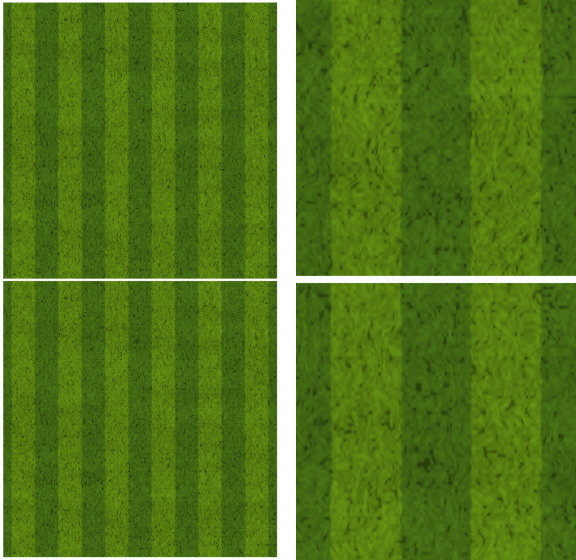
Left, the full canvas; right, a detail of the centre.
This texture is drawn by a WebGL 2 fragment shader. Its source:

```glsl
#version 300 es
precision highp float;

#define STRIPES 12.0
#define PANEL_PITCH 0.9945
#define PANEL_MIN vec2(0.0115, 0.0104)
#define PANEL_SIZE vec2(0.978, 0.986)
#define DARK_GRASS vec3(0.252, 0.398, 0.073)
#define LIGHT_GRASS vec3(0.338, 0.490, 0.062)
#define PAPER vec3(0.99, 0.99, 0.98)
#define EDGE_RAGGED 0.004
#define BLADE_CONTRAST 0.40
#define PATCH_CONTRAST 0.16

uniform vec2 u_resolution;
out vec4 fragColor;

float hash(vec2 p) {
    return fract(sin(dot(p, vec2(127.1, 311.7))) * 43758.5453);
}

float noise(vec2 p) {
    vec2 cell = floor(p);
    vec2 f = fract(p);
    f = f * f * (3.0 - 2.0 * f);
    float low = mix(hash(cell), hash(cell + vec2(1.0, 0.0)), f.x);
    float high = mix(hash(cell + vec2(0.0, 1.0)), hash(cell + vec2(1.0, 1.0)), f.x);
    return mix(low, high, f.y);
}

float boxDistance(vec2 p, vec2 halfSize) {
    vec2 d = abs(p) - halfSize;
    return length(max(d, 0.0)) + min(max(d.x, d.y), 0.0);
}

// Short upright blades, leaning either way in small tufts
float blades(vec2 p) {
    float lean = (noise(p * 45.0) - 0.5) * 0.012;
    vec2 q = p + vec2(lean, 0.0);
    float coarse = noise(q * vec2(190.0, 95.0));
    float fine = noise(q * vec2(310.0, 215.0) + 37.0);
    return 0.45 * coarse + 0.55 * fine - 0.5;
}

// Broad worn areas and faint bands across the mowing direction
float patches(vec2 p) {
    float bands = noise(vec2(p.x * 3.0, p.y * 17.0) + 11.0);
    float tufts = noise(p * vec2(24.0, 30.0) + 5.0);
    return 0.6 * bands + 0.4 * tufts - 0.5;
}

// Alternating mown stripes with slightly ragged, smoothed edges
float stripeMask(float x, float pixel) {
    float phase = abs(fract(x * STRIPES * 0.5 + 0.25) - 0.5);
    float offset = (0.25 - phase) * 2.0 / STRIPES;
    float soft = max(pixel, 0.002);
    return smoothstep(-soft, soft, offset);
}

vec3 grass(vec2 p, float pixel) {
    float ragged = (noise(p * vec2(60.0, 130.0)) - 0.5) * EDGE_RAGGED;
    float lightStripe = 1.0 - stripeMask(p.x + ragged + 0.5 / STRIPES, pixel);
    // Stripe centres sit half a stripe from each multiple of the width
    lightStripe = mix(lightStripe, 1.0 - lightStripe, step(0.5, 0.0));
    float blade = blades(p);
    vec3 color = mix(DARK_GRASS, LIGHT_GRASS, lightStripe);
    color *= 1.0 + BLADE_CONTRAST * blade + PATCH_CONTRAST * patches(p);
    // Deep gaps between blades
    color *= 1.0 - 0.22 * smoothstep(0.18, 0.38, -blade);
    return color;
}

void main() {
    vec2 p = gl_FragCoord.xy / u_resolution.x;
    float pixel = 1.0 / u_resolution.x;

    // Two identical panels, one above the other
    float panel = step(PANEL_MIN.y + 0.5 * (PANEL_PITCH + PANEL_SIZE.y), p.y);
    vec2 local = p - vec2(0.0, panel * PANEL_PITCH);

    float d = boxDistance(local - PANEL_MIN - 0.5 * PANEL_SIZE, 0.5 * PANEL_SIZE);
    float outside = smoothstep(-0.75 * pixel, 0.75 * pixel, d);
    fragColor = vec4(mix(grass(local, pixel), PAPER, outside), 1.0);
}
```
